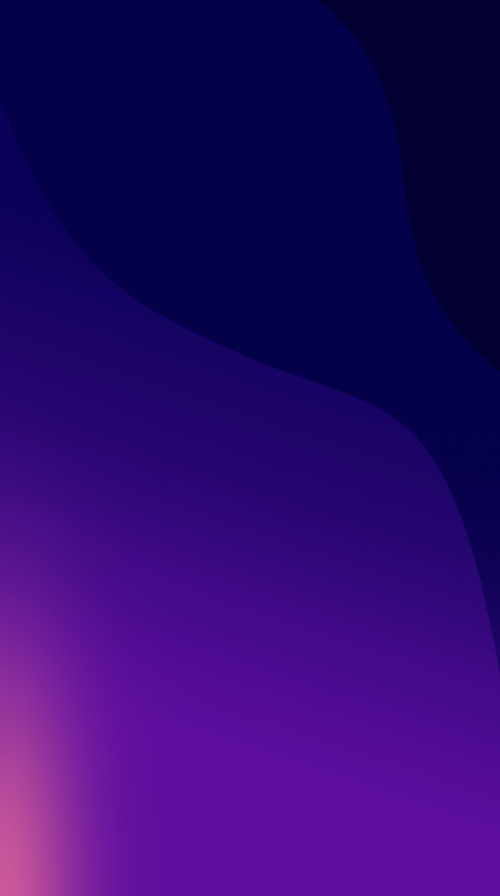
Reproduce this background procedurally as a WebGL 2 fragment shader.

```glsl
#version 300 es
precision highp float;

uniform vec2 u_resolution;
out vec4 fragColor;

#define WAVE_CENTER vec2(0.526, 0.406)
#define CORNER_CENTER vec2(0.808, 0.202)
#define GRADIENT_TILT 0.184
#define GLOW_SIZE vec2(0.158, 0.26)
#define GLOW_STRENGTH 0.8
#define GRAIN 0.004

const vec3 INDIGO = vec3(0.040, 0.004, 0.345);
const vec3 BLUE_VIOLET = vec3(0.140, 0.020, 0.430);
const vec3 PURPLE = vec3(0.240, 0.035, 0.520);
const vec3 VIOLET = vec3(0.365, 0.052, 0.620);
const vec3 PINK = vec3(0.900, 0.420, 0.600);
const vec3 NAVY = vec3(0.015, 0.000, 0.285);
const vec3 MIDNIGHT = vec3(0.006, 0.000, 0.190);

float hash(vec2 p) {
    return fract(sin(dot(p, vec2(12.9898, 78.233))) * 43758.5453);
}

// Coverage of the positive side of a field, smoothed over about one pixel
float coverage(float field) {
    return smoothstep(-0.75, 0.75, field / max(fwidth(field), 1e-5));
}

// Depth of the long wave below the top, for a given x
float waveDepth(float x) {
    float d = (x - WAVE_CENTER.x) / 0.502;
    float a = abs(d);
    float bend = d < 0.0
        ? -(0.124 * a + 0.138 * pow(a, 4.0))
        : 0.098 * a + 0.352 * pow(a, 5.6);
    return WAVE_CENTER.y + bend;
}

// Left boundary of the dark corner, for a given depth
float cornerEdge(float depth) {
    float d = (depth - CORNER_CENTER.y) / CORNER_CENTER.y;
    return CORNER_CENTER.x + 0.047 * d + 0.1215 * d * d * d;
}

// Tilted gradient from indigo down to violet
vec3 slopeColor(vec2 q) {
    float h = q.y - GRADIENT_TILT * q.x;
    vec3 color = mix(INDIGO, BLUE_VIOLET, smoothstep(0.18, 0.45, h));
    color = mix(color, PURPLE, clamp((h - 0.43) / 0.14, 0.0, 1.0));
    return mix(color, VIOLET, smoothstep(0.52, 0.78, h));
}

void main() {
    vec2 q = gl_FragCoord.xy / u_resolution;
    q.y = 1.0 - q.y; // depth measured from the top

    // Lower slope with a warm glow in the left corner
    vec3 slope = slopeColor(q);
    vec2 g = (q - vec2(0.0, 1.0)) / GLOW_SIZE;
    vec3 lower = mix(slope, PINK, GLOW_STRENGTH * exp(-dot(g, g)));

    // Navy layer, lifting toward the slope as it narrows
    vec3 upper = mix(NAVY, slope, 0.6 * smoothstep(0.45, 0.8, q.y));
    vec3 color = mix(upper, lower, coverage(q.y - waveDepth(q.x)));

    // Dark upper right corner
    color = mix(color, MIDNIGHT, coverage(q.x - cornerEdge(q.y)));

    // Fine grain against banding
    color += GRAIN * (hash(floor(q * vec2(286.0, 512.0))) - 0.5);
    fragColor = vec4(clamp(color, 0.0, 1.0), 1.0);
}
```
